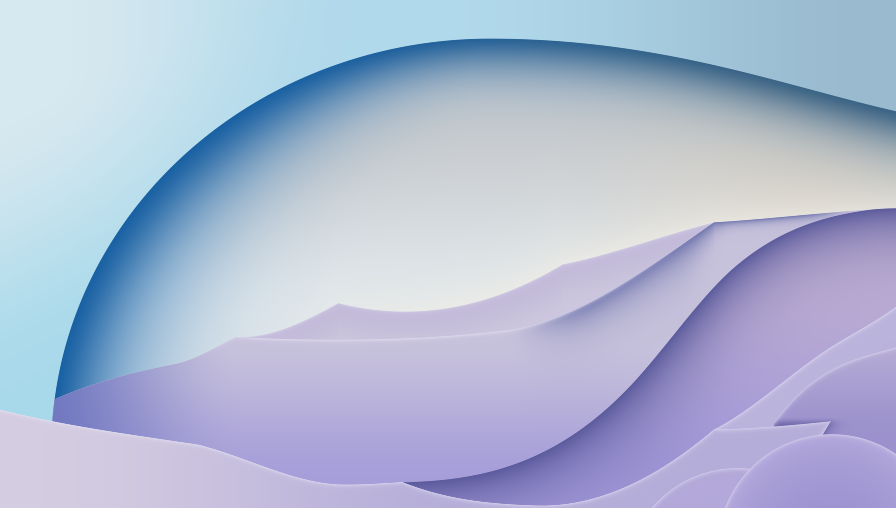
Write a Shadertoy shader that draws this background.

```glsl
// Layered paper landscape: a deep blue arched opening in a pale sky, with lilac
// ridges and waves inside it. Each edge is a chain of cubic segments; sheets are
// painted back to front, with soft shadows and thin lit rims set by edge distance.

const vec2 CANVAS = vec2(7.68, 4.34);

// Continues an edge (height, slope, last point) with a cubic to b
void extend(inout vec4 edge, float x, vec2 b, float slopeA, float slopeB) {
    vec2 a = edge.zw;
    edge.zw = b;
    if (x < a.x) return;
    float w = b.x - a.x, t = (x - a.x) / w, m = (b.y - a.y) / w;
    float c2 = 3.0 * m - 2.0 * slopeA - slopeB;
    float c3 = slopeA + slopeB - 2.0 * m;
    edge.x = a.y + w * t * (slopeA + t * (c2 + t * c3));
    edge.y = slopeA + t * (2.0 * c2 + 3.0 * t * c3);
}

// Approximate distance below an edge, positive inside the sheet
float below(vec4 edge, float y) {
    return (edge.x - y) / sqrt(1.0 + edge.y * edge.y);
}

// Arch: a quarter ellipse on the left, a gentle falling curve on the right
float archDistance(vec2 p) {
    vec2 q = p - vec2(4.2, 0.5), r = vec2(3.76, 3.51);
    if (q.x < 0.0) {
        float k = length(q / r);
        return (1.0 - k) * k / max(length(q / (r * r)), 0.001);
    }
    float t2 = q.x * q.x;
    float drop = 0.0625 * t2 / (1.0 + 0.0015 * t2 * t2);
    return (r.y - drop - q.y) / sqrt(1.0 + 0.006 * t2);
}

float fade(float d, float width) {
    return exp(-max(d, 0.0) / width);
}

// Lays one sheet over the scene, with a lit rim along its edge
void sheet(inout vec3 col, float d, vec3 paint, float rim) {
    float px = CANVAS.y / iResolution.y;
    paint = mix(paint, vec3(0.93, 0.92, 0.98), rim * fade(d, 0.014));
    col = mix(col, paint, smoothstep(-0.6 * px, 0.6 * px, d));
}

void mainImage(out vec4 fragColor, in vec2 fragCoord) {
    vec2 p = fragCoord / iResolution.xy * CANVAS;
    float x = p.x, y = p.y;

    // Ridges share their left slope and meet again at the right crest
    vec4 back = vec4(-1.0, 0.0, 0.45, 0.92);
    extend(back, x, vec2(1.5, 1.23), 0.45, 0.2);
    extend(back, x, vec2(2.02, 1.46), 0.2, 0.5);
    vec4 ridge = back;
    extend(back, x, vec2(2.9, 1.75), -0.05, 0.55);
    extend(back, x, vec2(4.82, 2.08), -0.25, 0.6);
    extend(back, x, vec2(6.12, 2.44), 0.2, 0.25);
    extend(back, x, vec2(7.68, 2.56), 0.06, 0.04);
    extend(ridge, x, vec2(4.37, 1.52), -0.05, 0.12);
    extend(ridge, x, vec2(6.12, 2.44), 0.15, 0.7);
    extend(ridge, x, vec2(7.68, 2.56), 0.06, 0.04);

    // Hollow under the sweeping curve on the right
    vec4 hollow = vec4(-1.0, 0.0, 3.45, 0.22);
    extend(hollow, x, vec2(5.4, 1.04), 0.02, 1.05);
    extend(hollow, x, vec2(6.3, 2.06), 1.05, 0.85);
    extend(hollow, x, vec2(7.4, 2.54), 0.85, 0.15);
    extend(hollow, x, vec2(7.68, 2.56), 0.15, 0.0);

    // Foreground, splitting into a rising wave and a flat shelf
    vec4 front = vec4(0.84, 0.0, 0.0, 0.84);
    extend(front, x, vec2(1.7, 0.54), -0.25, -0.15);
    extend(front, x, vec2(2.9, 0.2), -0.25, -0.05);
    extend(front, x, vec2(3.45, 0.22), -0.03, 0.06);
    extend(front, x, vec2(4.6, 0.02), -0.4, -0.03);
    extend(front, x, vec2(6.12, 0.67), -0.03, 0.85);
    vec4 wave = front, inner = vec4(-1.0, 0.0, 6.63, 0.72);
    extend(wave, x, vec2(7.1, 1.36), 0.5, 0.65);
    extend(wave, x, vec2(7.68, 1.72), 0.65, 0.75);
    extend(inner, x, vec2(7.68, 1.37), 1.4, 0.27);
    extend(front, x, vec2(7.12, 0.74), 0.02, 0.1);

    // Sky
    vec3 col = mix(vec3(0.66, 0.85, 0.92), vec3(0.84, 0.91, 0.94), smoothstep(0.9, 3.4, y - 0.5 * x));
    col = mix(col, vec3(0.69, 0.85, 0.92), smoothstep(0.4, 3.2, x));
    col = mix(col, vec3(0.60, 0.73, 0.81), smoothstep(3.8, 7.6, x));

    // Arch interior, with the shadow widest at the left
    float arch = archDistance(p), backD = below(back, y);
    vec3 haze = mix(vec3(0.87, 0.90, 0.92), vec3(0.79, 0.80, 0.81), smoothstep(1.6, 3.4, y));
    haze = mix(haze, vec3(0.83, 0.80, 0.76), smoothstep(4.5, 7.5, x));
    haze = mix(haze, vec3(0.94, 0.93, 0.90), 0.7 * fade(-backD, 0.25) * smoothstep(1.8, 4.0, x));
    float spread = mix(0.95, 0.42, smoothstep(0.6, 4.2, x));
    float shade = exp(-pow(max(arch, 0.0) / spread, 1.3) * 1.4);
    vec3 deep = mix(vec3(0.10, 0.38, 0.64), vec3(0.23, 0.39, 0.52), smoothstep(2.0, 7.0, x));
    deep = mix(deep, vec3(0.30, 0.56, 0.78), 0.6 * smoothstep(0.0, 0.7, arch));
    sheet(col, arch, mix(haze, deep, shade), 0.0);

    // Back and near ridges, the back one overhanging at the right
    vec3 lilac = mix(vec3(0.76, 0.73, 0.85), vec3(0.80, 0.78, 0.87), smoothstep(0.0, 0.4, backD));
    sheet(col, min(backD, arch), lilac, 0.35);
    float ridgeD = below(ridge, y);
    vec3 hill = mix(vec3(0.65, 0.62, 0.85), vec3(0.78, 0.76, 0.86), smoothstep(0.2, 1.5, y));
    hill = mix(vec3(0.43, 0.46, 0.75), hill, smoothstep(0.2, 2.1, x));
    float overhang = smoothstep(4.3, 5.1, x) * (1.0 - smoothstep(6.9, 7.4, x));
    float reach = mix(0.14, 0.035, smoothstep(5.8, 6.3, x));
    hill = mix(hill, vec3(0.38, 0.41, 0.65), 0.85 * overhang * fade(ridgeD, reach));
    sheet(col, min(ridgeD, arch), hill, 0.6 * smoothstep(1.6, 2.3, x) * (1.0 - smoothstep(5.0, 6.1, x)));

    // Shadowed hollow
    float hollowD = below(hollow, y);
    vec3 bowl = mix(vec3(0.64, 0.60, 0.85), vec3(0.75, 0.69, 0.83), smoothstep(0.2, 2.2, y));
    sheet(col, hollowD, mix(bowl, vec3(0.34, 0.34, 0.60), 0.95 * fade(hollowD, 0.27)), 0.0);

    // Right wave and its inner fold, darker beside the notch
    sheet(col, below(wave, y), vec3(0.73, 0.70, 0.86), 0.6);
    float notch = (7.12 - x + 0.6 * (y - 0.74)) / 1.17;
    vec3 fold = mix(vec3(0.61, 0.57, 0.80), vec3(0.70, 0.66, 0.83), smoothstep(0.6, 1.4, y));
    float nick = fade(-notch, 0.05) * (1.0 - smoothstep(0.70, 0.78, y));
    sheet(col, below(inner, y), mix(fold, vec3(0.40, 0.37, 0.64), 0.8 * nick), 0.6);

    // Foreground sheet and two rounded mounds
    vec3 ground = mix(vec3(0.83, 0.80, 0.88), vec3(0.71, 0.68, 0.85), smoothstep(0.2, 4.2, x));
    sheet(col, min(below(front, y), notch), ground, 0.55);
    sheet(col, 0.96 - length(p - vec2(6.32, -0.62)), vec3(0.70, 0.66, 0.85), 0.55);
    float mound = 0.98 - length(p - vec2(7.13, -0.35));
    sheet(col, mound, mix(vec3(0.60, 0.56, 0.81), vec3(0.70, 0.66, 0.86), fade(mound, 0.4)), 0.55);
    fragColor = vec4(col, 1.0);
}
```
